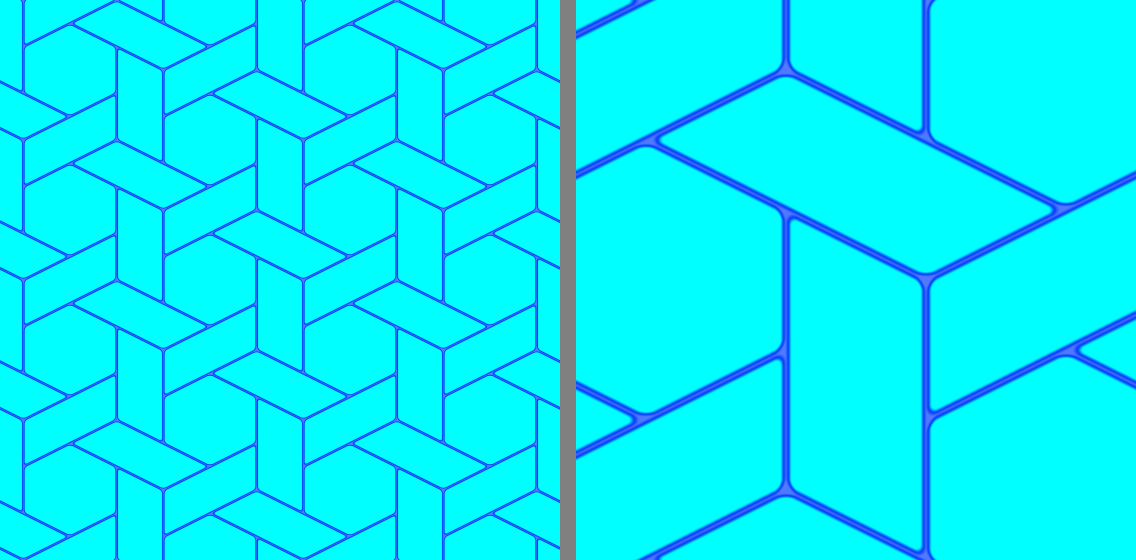
Left: the whole. Right: its middle third, enlarged.
A three.js fragment shader for this pattern:

```glsl
varying vec2 vUv;

const vec2 REPEATS = vec2(2.0, 4.0);      // whole repeats across and up
const vec2 PERIOD = vec2(12.0, 6.0);      // size of one repeat, in grid units
const vec2 HEX_CENTER = vec2(3.0, 3.0);
const float LINE_HALF = 0.056;            // half width of the whole joint
const float CORE_HALF = 0.012;            // half width of its pale core
const float SOFTNESS = 0.03;              // edge smoothing
const float CORNER = 0.17;                // corner rounding of the tiles
const float OPEN = 100.0;                 // band that does not bound a tile

const vec3 TILE_COLOR = vec3(0.0, 1.0, 1.0);
const vec3 OUTLINE_COLOR = vec3(0.02, 0.22, 0.98);
const vec3 CORE_COLOR = vec3(0.31, 0.48, 1.0);

// Wrap to the nearest point of the staggered lattice (6, 3), (0, 6)
vec2 wrapLattice(vec2 p) {
  float column = floor(p.x / 6.0 + 0.5);
  p -= column * vec2(6.0, 3.0);
  p.y -= 6.0 * floor(p.y / 6.0 + 0.5);
  return p;
}

// Depth inside a rounded tile bounded by vertical, falling and rising bands
float tileDepth(vec2 p, vec2 center, vec3 bands) {
  vec2 q = wrapLattice(p - center);
  vec3 across = abs(vec3(q.x, q.x + 2.0 * q.y, q.x - 2.0 * q.y));
  vec3 edges = (bands - across) * vec3(1.0, vec2(inversesqrt(5.0)));
  return CORNER - length(max(CORNER - edges, 0.0));
}

float inkWithin(float depth, float halfWidth) {
  return 1.0 - smoothstep(halfWidth - SOFTNESS, halfWidth + SOFTNESS, depth);
}

void main() {
  vec2 p = vUv * REPEATS * PERIOD - HEX_CENTER;

  // One hexagon and three parallelograms fill each lattice cell
  float depth = tileDepth(p, vec2(0.0), vec3(2.0, 4.0, 4.0));
  depth = max(depth, tileDepth(p, vec2(3.0, -1.5), vec3(1.0, 4.0, OPEN)));
  depth = max(depth, tileDepth(p, vec2(3.0, 1.5), vec3(OPEN, 2.0, 4.0)));
  depth = max(depth, tileDepth(p, vec2(0.0, 3.0), vec3(2.0, OPEN, 2.0)));

  // Dark outlines around a pale joint
  vec3 color = mix(TILE_COLOR, OUTLINE_COLOR, inkWithin(depth, LINE_HALF));
  color = mix(color, CORE_COLOR, inkWithin(depth, CORE_HALF));
  gl_FragColor = vec4(color, 1.0);
}
```
